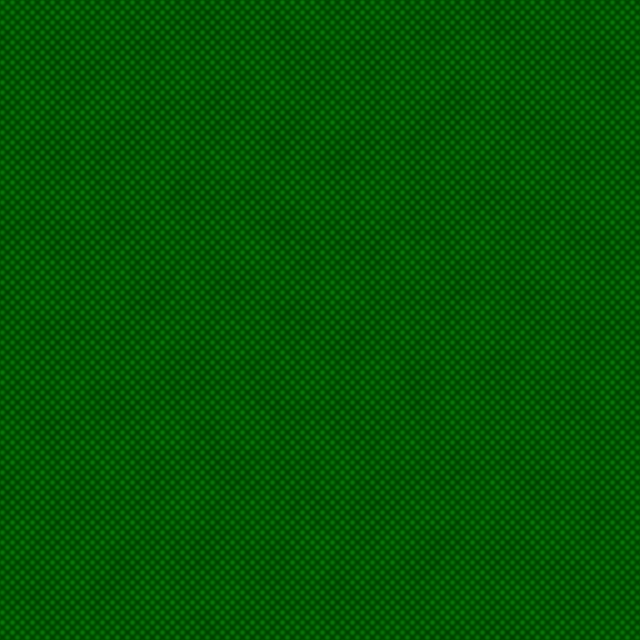
This pattern is drawn by a Shadertoy shader. Its source:

```glsl
const float REPEATS = 64.0;
const vec3 GROUND = vec3(0.0, 0.26, 0.0);
const vec3 DOT = vec3(0.045, 0.45, 0.045);

// Random value per cell, in -1..1
float cellHash(vec2 id) {
    vec3 q = fract(vec3(id.xyx) * 0.1031);
    q += dot(q, q.yzx + 33.33);
    return 2.0 * fract((q.x + q.y) * q.z) - 1.0;
}

// Soft round dot, one per unit cell, centred at the given offset
float softDot(vec2 p, vec2 center, float rim, float wear) {
    vec2 q = p - center + 0.5;
    float d = length(fract(q) - 0.5);
    float strength = 1.0 + wear * cellHash(floor(q) + center * 40.0);
    return strength * (1.0 - smoothstep(0.0, rim, d));
}

// Two interleaved grids make the staggered weave
float staggeredDots(vec2 p, float rim, float wear) {
    float a = softDot(p, vec2(0.25, 0.75), rim, wear);
    float b = softDot(p, vec2(0.75, 0.25), rim, wear);
    return max(a, b);
}

// Uneven tone: broad layered sines plus small patches, in -1..1
float unevenTone(vec2 p) {
    float broad = sin(p.x * 0.83 + 1.7 * sin(p.y * 0.31))
                + sin(p.y * 0.71 + 1.9 * sin(p.x * 0.23));
    return 0.25 * broad + 0.5 * cellHash(floor(p) + 17.0);
}

void mainImage(out vec4 fragColor, in vec2 fragCoord) {
    vec2 p = fragCoord / iResolution.xy * REPEATS;
    float footprint = 0.5 * REPEATS / min(iResolution.x, iResolution.y);
    float glow = staggeredDots(p, max(0.46, footprint), 0.1);

    // Red and blue only appear in the brightest part of each dot
    vec3 color = mix(GROUND, DOT, glow);
    color.rb = DOT.rb * smoothstep(0.3, 1.0, glow);
    color.g += 0.018 * unevenTone(p);
    fragColor = vec4(color, 1.0);
}
```
